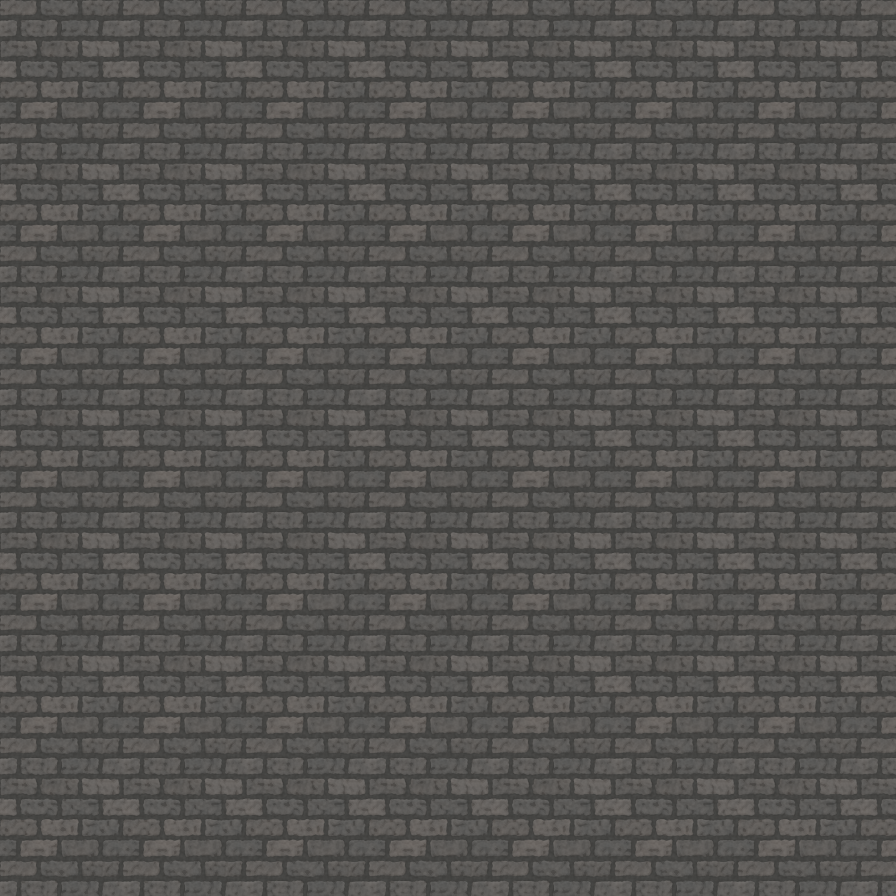
Give the GLSL for this texture, as a three.js fragment shader.

```glsl
// Weathered grey brick wall in running bond, from a repeating tile of 3 by 6 bricks.
#define TILES 7.286
#define ROWS 6.0
#define ORIGIN vec2(1.907, 3.88)
#define BRICK_HALF vec2(0.89, 0.395)
#define CORNER 0.11
#define WOBBLE 0.07
#define MOTTLE 0.065
#define RIM 0.022
#define MORTAR vec3(0.268, 0.266, 0.258)
#define STONE vec3(0.357, 0.350, 0.341)
#define PALE_STONE vec3(0.402, 0.388, 0.376)

varying vec2 vUv;

float hash(vec2 p) {
  return fract(sin(dot(p, vec2(127.1, 311.7))) * 43758.5);
}

vec2 gradient(vec2 cell, float period) {
  float angle = 6.28318 * hash(mod(cell, period) + period);
  return vec2(cos(angle), sin(angle));
}

// Gradient noise that wraps with the given whole period
float noise(vec2 p, float period) {
  vec2 i = floor(p);
  vec2 f = p - i;
  vec2 s = f * f * f * (f * (f * 6.0 - 15.0) + 10.0);
  vec2 e = vec2(1.0, 0.0);
  float a = dot(gradient(i, period), f);
  float b = dot(gradient(i + e.xy, period), f - e.xy);
  float c = dot(gradient(i + e.yx, period), f - e.yx);
  float d = dot(gradient(i + e.xx, period), f - e.xx);
  return mix(mix(a, b, s.x), mix(c, d, s.x), s.y);
}

// Noise at a whole frequency, seamless over one tile
float tileNoise(vec2 p, float frequency) {
  return noise(p * frequency, ROWS * frequency);
}

float roundedBox(vec2 p, vec2 halfSize, float radius) {
  vec2 q = abs(p) - halfSize + radius;
  return length(max(q, 0.0)) + min(max(q.x, q.y), 0.0) - radius;
}

// One paler brick per row; strength depends on the row
float paleness(vec2 id) {
  float column = id.y < 2.0 ? 0.0 : (id.y == 4.0 ? 1.0 : 2.0);
  float strength = (id.y == 2.0 || id.y == 3.0) ? 0.5 : 0.95;
  float accent = strength * (1.0 - step(0.5, abs(id.x - column)));
  return max(accent, 0.45 * hash(id + 3.7) - 0.12);
}

void main() {
  // Wall coordinates: one unit is a course, counted downwards
  vec2 wall = vec2(vUv.x, 1.0 - vUv.y) * TILES * ROWS - ORIGIN;
  float pixel = max(fwidth(wall.x), fwidth(wall.y));
  vec2 p = mod(wall, ROWS);

  // Brick identity and local position
  float row = floor(p.y);
  float x = mod(p.x + mod(row, 2.0), ROWS);
  vec2 id = vec2(floor(x * 0.5), row);
  vec2 local = vec2(mod(x, 2.0) - 1.0, fract(p.y) - 0.5);

  // Chipped outline, with a thinner third course
  vec2 halfSize = BRICK_HALF;
  halfSize.y -= row == 2.0 ? 0.04 : 0.02 * hash(id);
  float chip = WOBBLE * (tileNoise(p, 3.0) + 0.6 * tileNoise(p, 7.0));
  float edge = roundedBox(local, halfSize, CORNER) + chip;
  float face = 1.0 - smoothstep(-0.5 * pixel - 0.015, 0.5 * pixel + 0.015, edge);

  // Flaked stone face: broad stains, angular flakes and fine grain
  float stain = tileNoise(p, 2.0);
  float flake = tileNoise(p + 0.12 * vec2(stain, -stain), 4.0);
  float facet = smoothstep(-0.08, 0.08, flake) - 0.5;
  float grain = tileNoise(p, 9.0);
  float relief = 0.45 * stain + 0.35 * flake + 0.25 * facet + 0.35 * grain;

  // Worn rim, lit from above
  float rim = smoothstep(-0.15, -0.02, edge);
  float slope = clamp(-local.y / halfSize.y, -1.0, 1.0);

  vec3 stone = mix(STONE, PALE_STONE, paleness(id));
  stone += vec3(0.007, 0.0, -0.004) * (hash(id + 9.2) - 0.5 + stain);
  stone += MOTTLE * relief + RIM * rim * slope;
  stone -= 0.05 * smoothstep(0.22, 0.42, -flake);

  // Rough joint, shaded close to the bricks
  vec3 mortar = MORTAR + 0.03 * tileNoise(p, 5.0) + 0.02 * grain;
  mortar -= 0.018 * (1.0 - smoothstep(0.0, 0.08, edge));

  gl_FragColor = vec4(mix(mortar, stone, face), 1.0);
}
```
